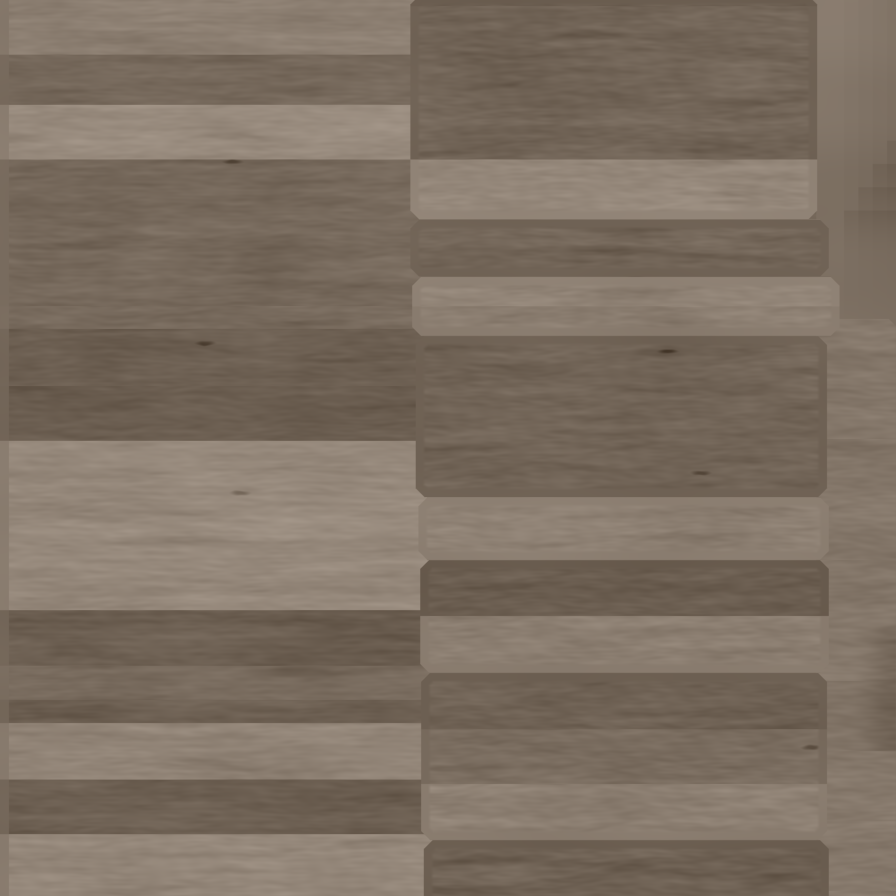
Write a Shadertoy shader that draws this texture.

```glsl
vec2 hash2(vec2 p) {
    p = vec2(dot(p, vec2(127.1, 311.7)), dot(p, vec2(269.5, 183.3)));
    return fract(sin(p) * 43758.55);
}

float gradientNoise(vec2 p) {
    vec2 i = floor(p), f = fract(p);
    vec2 u = f * f * f * (f * (f * 6.0 - 15.0) + 10.0);
    vec2 e = vec2(0.0, 1.0);
    float a = dot(hash2(i) * 2.0 - 1.0, f);
    float b = dot(hash2(i + e.yx) * 2.0 - 1.0, f - e.yx);
    float c = dot(hash2(i + e.xy) * 2.0 - 1.0, f - e.xy);
    float d = dot(hash2(i + e.yy) * 2.0 - 1.0, f - e.yy);
    return mix(mix(a, b, u.x), mix(c, d, u.x), u.y);
}

// Long fibres with broad streaks, fine pores and dark stains
float woodGrain(vec2 p, float seed) {
    vec2 q = p + seed * vec2(3.7, 1.3);
    q.y += 0.007 * gradientNoise(q * vec2(7.0, 18.0));
    float broad = gradientNoise(q * vec2(5.0, 45.0));
    float streak = gradientNoise(q * vec2(14.0, 125.0));
    float pores = gradientNoise(q * vec2(45.0, 240.0));
    float stain = smoothstep(0.1, 0.55, gradientNoise(q * vec2(7.0, 62.0) + 9.0));
    return 0.045 * broad + 0.045 * streak + 0.035 * pores - 0.04 * stain;
}

// Sparse dark knots, one candidate per cell
float knots(vec2 p) {
    vec2 grid = p * vec2(6.0, 14.0);
    vec2 cell = floor(grid);
    vec2 rnd = hash2(cell + 4.0);
    vec2 offset = (grid - cell - 0.25 - 0.5 * rnd) / vec2(6.0, 14.0);
    offset.y += 0.002 * gradientNoise(p * 90.0);
    float r = length(offset / vec2(0.014, 0.0035));
    return step(0.84, hash2(cell + 31.0).x) * (1.0 - smoothstep(0.2, 1.0, r));
}

// Each board is (top, tone); returns (tone, index)
vec2 boardAt(vec2 boards[14], float y, float aa) {
    vec2 board = vec2(boards[0].y, 0.0);
    for (int i = 1; i < 14; i++) {
        board.x = mix(board.x, boards[i].y, smoothstep(-aa, aa, y - boards[i].x));
        board.y += step(boards[i].x, y);
    }
    return board;
}

// Box is (left, top, right, bottom)
float chamferBox(vec2 p, vec4 box, float cut) {
    vec2 q = abs(p - 0.5 * (box.xy + box.zw)) - 0.5 * (box.zw - box.xy);
    return max(max(q.x, q.y), (q.x + q.y + cut) * 0.7071);
}

float leftBoards(vec2 p, float aa) {
    vec2 boards[14] = vec2[14](
        vec2(0.0, 0.50), vec2(0.061, 0.405), vec2(0.117, 0.545), vec2(0.178, 0.41),
        vec2(0.342, 0.42), vec2(0.367, 0.375), vec2(0.431, 0.365), vec2(0.492, 0.535),
        vec2(0.681, 0.37), vec2(0.743, 0.42), vec2(0.781, 0.38), vec2(0.807, 0.515),
        vec2(0.870, 0.375), vec2(0.931, 0.525));
    vec2 board = boardAt(boards, p.y, aa);
    float tone = board.x + woodGrain(p, board.y + 1.0) - 0.12 * knots(p);
    float edge = 1.0 - smoothstep(0.010 - aa, 0.010 + aa, p.x);
    return mix(tone, mix(board.x, 0.43, 0.45), edge);
}

float rightBoards(vec2 p, float inset, float aa) {
    vec2 boards[14] = vec2[14](
        vec2(0.0, 0.375), vec2(0.007, 0.395), vec2(0.178, 0.53), vec2(0.245, 0.395),
        vec2(0.309, 0.52), vec2(0.342, 0.495), vec2(0.375, 0.395), vec2(0.555, 0.505),
        vec2(0.625, 0.365), vec2(0.6875, 0.495), vec2(0.751, 0.385), vec2(0.814, 0.425),
        vec2(0.875, 0.495), vec2(0.9375, 0.38));
    vec2 board = boardAt(boards, p.y, aa);
    float inner = smoothstep(0.007, 0.012, inset);
    float grain = woodGrain(p, board.y + 20.0) - 0.13 * knots(p);
    return board.x + grain * inner - 0.012 * (1.0 - inner);
}

// Smooth stepped corner above, stacked offcuts below
float sideStrip(vec2 p, float aa) {
    float smoothTone = mix(0.485, 0.435, smoothstep(0.0, 0.28, p.y));
    for (int i = 0; i < 4; i++) {
        vec2 corner = vec2(0.942, 0.235) + float(i) * vec2(0.016, -0.026);
        vec2 inside = smoothstep(vec2(-aa), vec2(aa), p - corner);
        smoothTone -= 0.035 * inside.x * inside.y * exp(-(p.y - corner.y) * 22.0);
        smoothTone -= 0.008 * inside.x * (1.0 - inside.y);
    }
    float piece = p.y < 0.76 ? floor((p.y - 0.356) / 0.1345) : 4.0 + floor((p.y - 0.76) / 0.078);
    float tone = 0.465 + 0.03 * (hash2(vec2(piece, 8.0)).x - 0.5);
    tone += 0.8 * woodGrain(p, piece + 40.0);
    float shadow = smoothstep(0.68, 0.73, p.y) * (1.0 - smoothstep(0.836, 0.84, p.y));
    tone -= 0.07 * shadow * smoothstep(0.95, 1.0, p.x);
    float d = chamferBox(p, vec4(0.90, 0.356, 1.0, 1.1), 0.008);
    return mix(smoothTone, tone, 1.0 - smoothstep(-aa, aa, d));
}

void mainImage(out vec4 fragColor, in vec2 fragCoord) {
    vec2 p = fragCoord / iResolution.xy;
    p.y = 1.0 - p.y;
    float aa = 0.8 / iResolution.y;

    float tone = mix(leftBoards(p, aa), sideStrip(p, aa), smoothstep(-aa, aa, p.x - 0.911));

    // Overlapping panels of the right column
    vec4 panels[8] = vec4[8](
        vec4(0.458, -0.005, 0.912, 0.245), vec4(0.458, 0.245, 0.925, 0.309),
        vec4(0.460, 0.309, 0.937, 0.375), vec4(0.464, 0.375, 0.923, 0.555),
        vec4(0.467, 0.555, 0.925, 0.625), vec4(0.469, 0.625, 0.925, 0.751),
        vec4(0.470, 0.751, 0.923, 0.9375), vec4(0.473, 0.9375, 0.925, 1.02));
    for (int i = 0; i < 8; i++) {
        float d = chamferBox(p, panels[i], 0.010);
        if (d < aa) tone = mix(tone, rightBoards(p, -d, aa), 1.0 - smoothstep(-aa, aa, d));
    }

    // Faint weathering and warm tint
    tone += 0.025 * gradientNoise(p * vec2(6.0, 13.0));
    fragColor = vec4(tone + vec3(0.052, 0.0, -0.052), 1.0);
}
```
